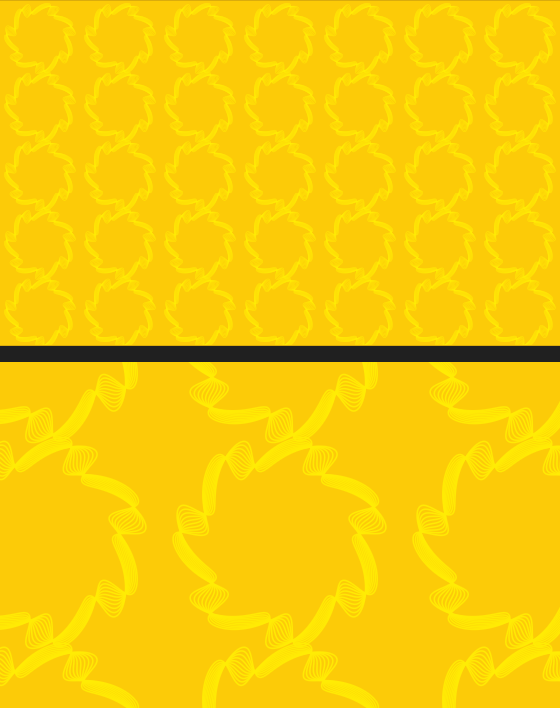
Top, the full canvas; bottom, a detail of the centre.
Write a Shadertoy shader that draws this pattern.

```glsl
const vec3 GROUND = vec3(0.99, 0.797, 0.03);
const vec3 THREAD = vec3(1.0, 0.925, 0.015);
const vec3 EDGE = vec3(0.85, 0.67, 0.05);

// Lengths are fractions of the canvas height.
const float COLUMNS = 7.0;
const float ROWS = 5.0;
const float ROW_PITCH = 0.1983;
const float LOWEST_CENTRE = 0.097;
const float RING_RADIUS = 0.0865;
const float WAVE_HEIGHT = 0.0165;
const float LOBES = 7.0;
const float LOBE_ANGLE = 0.45;
const float CURL = 10.0;          // clockwise lean of the lobes, radians per length
const float TWIST = 0.95;         // half the phase between the ribbon's two borders
const int STRANDS = 10;
const float STRAND_WIDTH = 0.0015;
const float STRAND_OPACITY = 0.9;
const float EDGE_WIDTH = 0.0028;

// Pixel coverage of a thin line, kept faint when narrower than a pixel.
float lineCoverage(float dist, float width, float pixel) {
    float ramp = (0.5 * (width + pixel) - dist) / pixel;
    return clamp(ramp, 0.0, min(1.0, width / pixel));
}

// Light left uncovered by the strands of one twisted ring.
float ringGap(vec2 p, float pixel) {
    float radius = max(length(p), 1e-4);
    float offset = radius - RING_RADIUS;
    if (abs(offset) > WAVE_HEIGHT + STRAND_WIDTH + 2.0 * pixel) return 1.0;

    float phase = LOBES * (atan(p.y, p.x) + CURL * offset - LOBE_ANGLE);
    float gap = 1.0;
    for (int i = 0; i < STRANDS; i++) {
        float blend = 2.0 * float(i) / float(STRANDS - 1) - 1.0;
        vec2 wave = vec2(cos(TWIST), blend * sin(TWIST)) * WAVE_HEIGHT;
        float height = dot(wave, vec2(cos(phase), sin(phase)));
        float slope = LOBES * dot(wave, vec2(-sin(phase), cos(phase)));
        // Divide by the gradient for an even line width.
        vec2 gradient = vec2(1.0 - slope * CURL, slope / radius);
        float dist = abs(offset - height) / max(length(gradient), 0.2);
        gap *= 1.0 - STRAND_OPACITY * lineCoverage(dist, STRAND_WIDTH, pixel);
    }
    return gap;
}

void mainImage(out vec4 fragColor, in vec2 fragCoord) {
    float pixel = 1.0 / iResolution.y;
    vec2 p = fragCoord * pixel;
    float columnPitch = iResolution.x * pixel / COLUMNS;
    float x = (fract(p.x / columnPitch) - 0.5) * columnPitch;

    // Neighbouring rows overlap where their lobes meet.
    float nearestRow = floor((p.y - LOWEST_CENTRE) / ROW_PITCH + 0.5);
    float gap = 1.0;
    for (int j = -1; j <= 1; j++) {
        float row = nearestRow + float(j);
        if (row < 0.0 || row >= ROWS) continue;
        float y = p.y - LOWEST_CENTRE - row * ROW_PITCH;
        gap *= ringGap(vec2(x, y), pixel);
    }
    vec3 colour = mix(THREAD, GROUND, gap);

    // Dark hairlines along the top and bottom.
    float edgeDistance = min(p.y, 1.0 - p.y);
    float edge = clamp((EDGE_WIDTH - edgeDistance) / pixel + 0.5, 0.0, 1.0);
    fragColor = vec4(mix(colour, EDGE, edge), 1.0);
}
```
